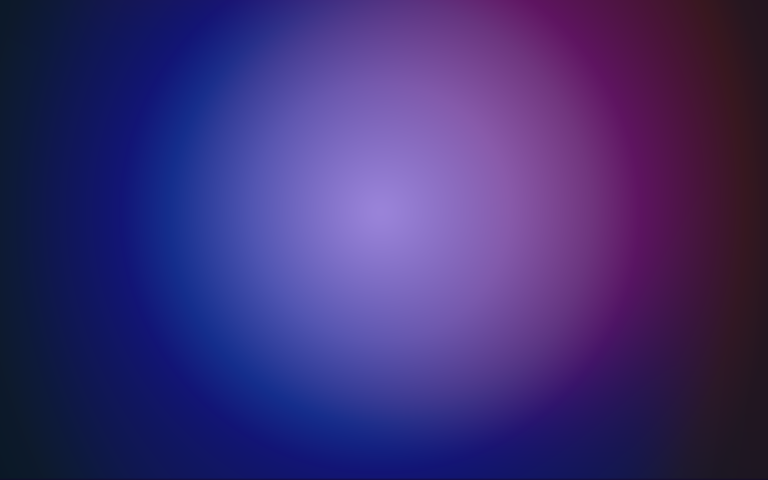
This background is drawn by a Shadertoy shader. Its source:

```glsl
// A soft violet orb glowing between deep blue and magenta on a dark field.
#define ORB_CENTER vec2(0.495, 0.558)
#define RIM_RADIUS 0.52
#define CORE_SOFTNESS 0.025
#define OUTER_STRETCH 0.8
#define INNER_TILT 0.36
#define OUTER_TILT 0.82
#define INNER_WARM_RANGE vec2(-0.45, 0.52)
#define RIM_WARM_RANGE vec2(-0.16, 0.5)
#define SIDE_WARMTH 0.75
#define FLOOR_HEIGHT 0.003
#define FLOOR_COLOR vec4(0.07, 0.03, 0.17, 0.5)

const int STOPS = 8;

// Radial stops: core, glow, inner rim, rim, halo, shade, dusk, corner
const float RADII[STOPS] = float[](0.0, 0.27, 0.44, 0.54, 0.68, 0.76, 0.83, 0.98);

const vec3 COOL[STOPS] = vec3[](
    vec3(0.60, 0.53, 0.87), vec3(0.28, 0.33, 0.70), vec3(0.08, 0.18, 0.55),
    vec3(0.07, 0.08, 0.46), vec3(0.06, 0.09, 0.32), vec3(0.05, 0.10, 0.23),
    vec3(0.05, 0.10, 0.17), vec3(0.03, 0.09, 0.13));

const vec3 WARM[STOPS] = vec3[](
    vec3(0.64, 0.53, 0.86), vec3(0.59, 0.36, 0.66), vec3(0.45, 0.21, 0.49),
    vec3(0.37, 0.08, 0.38), vec3(0.28, 0.08, 0.21), vec3(0.22, 0.09, 0.12),
    vec3(0.15, 0.085, 0.12), vec3(0.12, 0.08, 0.13));

// Blend both palettes along the radius, then by warmth
vec3 radialColor(float radius, float warmth) {
    vec3 color = mix(COOL[0], WARM[0], warmth);
    for (int i = 1; i < STOPS; i++) {
        float t = clamp((radius - RADII[i - 1]) / (RADII[i] - RADII[i - 1]), 0.0, 1.0);
        color = mix(color, mix(COOL[i], WARM[i], warmth), t);
    }
    return color;
}

// Warmth grows to the upper right, follows the angle beyond the rim,
// and tints the far right side
float warmthAt(vec2 p, float radius) {
    float tilt = mix(INNER_TILT, OUTER_TILT, smoothstep(0.4, 0.75, radius));
    float along = dot(p, vec2(cos(tilt), sin(tilt)));
    along *= RIM_RADIUS / max(radius, RIM_RADIUS);
    vec2 range = mix(INNER_WARM_RANGE, RIM_WARM_RANGE, smoothstep(0.36, 0.58, radius));
    float warmth = smoothstep(range.x, range.y, along);
    float side = SIDE_WARMTH * smoothstep(0.5, 0.85, p.x);
    return warmth + side * (1.0 - warmth);
}

void mainImage(out vec4 fragColor, in vec2 fragCoord) {
    vec2 p = (fragCoord - ORB_CENTER * iResolution.xy) / iResolution.y;
    float radius = length(p);

    // Round inside, stretched upright in the outer shade
    float stretched = length(p * vec2(1.0, OUTER_STRETCH));
    float shadeRadius = mix(radius, stretched, smoothstep(RIM_RADIUS, 0.85, radius));
    shadeRadius = length(vec2(shadeRadius, CORE_SOFTNESS));
    vec3 color = radialColor(shadeRadius, warmthAt(p, radius));

    // Thin dark strip along the bottom edge
    float y = fragCoord.y / iResolution.y;
    float soft = 0.5 / iResolution.y;
    float strip = 1.0 - smoothstep(FLOOR_HEIGHT - soft, FLOOR_HEIGHT + soft, y);
    color = mix(color, FLOOR_COLOR.rgb, strip * FLOOR_COLOR.a);

    fragColor = vec4(color, 1.0);
}
```
